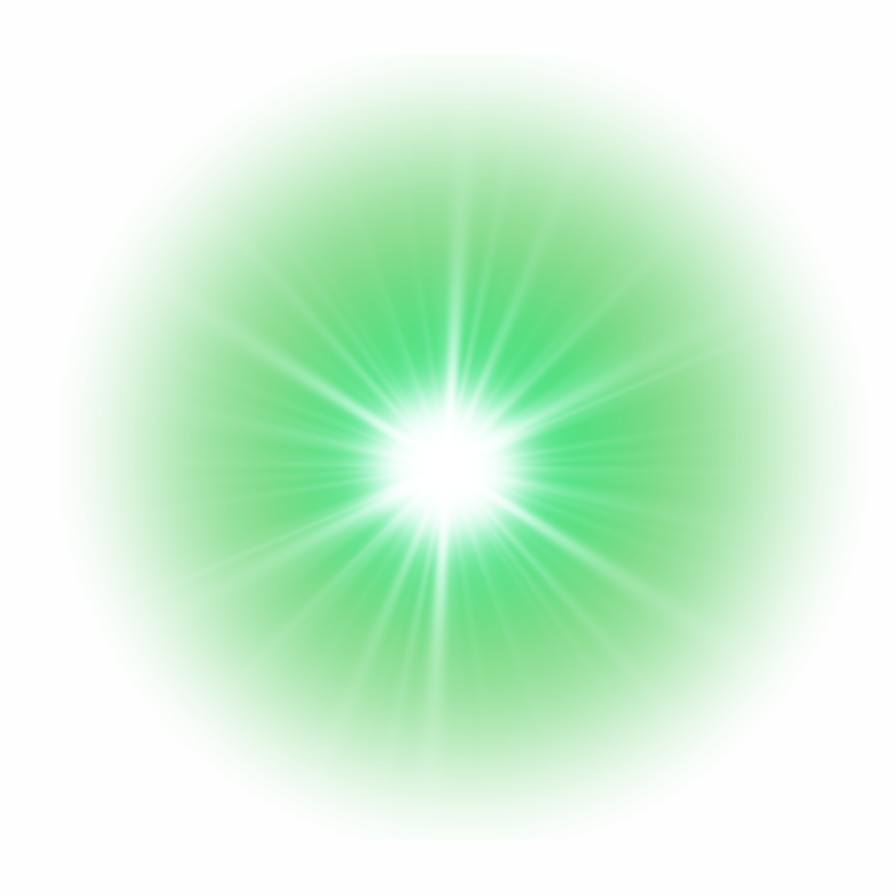
Give the GLSL for this background, as a WebGL 2 fragment shader.

```glsl
#version 300 es
precision highp float;
// A white star burst inside a soft green halo on a white ground.
// The halo is a radial gradient cut by a horizontal band; the star is a
// round glow plus point-symmetric rays, some chosen and some hashed.
uniform vec2 u_resolution;
out vec4 outColor;

const vec3 PAPER = vec3(0.997);
const vec3 EMERALD = vec3(0.27, 0.86, 0.45);
const vec3 SAGE = vec3(0.50, 0.85, 0.52);
const vec3 MINT = vec3(0.45, 0.95, 0.69);

const vec2 HALO_CENTER = vec2(0.517, 0.501);
const vec2 STAR_CENTER = vec2(0.499, 0.479);
const vec2 BAND = vec2(0.0625, 0.940);
const int FINE_RAYS = 26;

// Each ray: angle in degrees, angular width, fade length, strength
const vec4 RAYS[10] = vec4[10](
  vec4(87.0, 0.040, 0.095, 3.6),
  vec4(28.3, 0.052, 0.100, 2.5),
  vec4(147.5, 0.042, 0.098, 2.4),
  vec4(23.2, 0.008, 0.160, 0.7),
  vec4(45.5, 0.018, 0.130, 0.7),
  vec4(132.2, 0.018, 0.130, 0.7),
  vec4(67.0, 0.030, 0.110, 0.8),
  vec4(78.5, 0.014, 0.120, 0.7),
  vec4(167.2, 0.018, 0.110, 0.7),
  vec4(179.0, 0.010, 0.110, 0.5)
);

float hash(float n) {
  n = fract(n * 0.1031);
  n *= n + 33.33;
  return fract(n * (n + n));
}

float gaussian(float x, float width) {
  float t = x / width;
  return exp(-t * t);
}

// Double-ended ray that widens slowly with distance from the star
float ray(vec2 p, float angle, float width, float fade) {
  vec2 dir = vec2(cos(angle), sin(angle));
  float along = abs(dot(p, dir));
  float across = dir.x * p.y - dir.y * p.x;
  return gaussian(across, 0.0022 + width * along) * exp(-along / fade);
}

float chosenRays(vec2 p) {
  float light = 0.0;
  for (int i = 0; i < RAYS.length(); i++) {
    vec4 r = RAYS[i];
    light += r.w * ray(p, radians(r.x), r.y, r.z);
  }
  return light;
}

// Faint streaks spread around the half turn with a hashed offset
float fineRays(vec2 p) {
  float light = 0.0;
  for (int i = 0; i < FINE_RAYS; i++) {
    float n = float(i);
    float turn = (n + hash(n + 3.0)) / float(FINE_RAYS);
    float width = mix(0.007, 0.026, hash(n + 41.0));
    float strength = mix(0.15, 0.55, hash(n + 87.0));
    light += strength * ray(p, radians(180.0) * turn, width, 0.10);
  }
  return light;
}

vec3 halo(float radius) {
  vec3 green = mix(EMERALD, SAGE, smoothstep(0.09, 0.25, radius));
  return mix(green, PAPER, smoothstep(0.19, 0.475, radius));
}

float bandMask(float y, vec2 limits, float edge) {
  return smoothstep(-edge, edge, y - limits.x)
       * smoothstep(-edge, edge, limits.y - y);
}

void main() {
  float unit = min(u_resolution.x, u_resolution.y);
  vec2 uv = (gl_FragCoord.xy - 0.5 * u_resolution) / unit + 0.5;
  vec2 p = uv - STAR_CENTER;
  float r = length(p);

  // Halo with a cool bloom around the star
  vec3 color = halo(length(uv - HALO_CENTER));
  color = mix(color, MINT, 0.45 * gaussian(r, 0.17));

  // Light saturates towards white, green slightly sooner than red
  float light = chosenRays(p) + fineRays(p) + 6.0 * gaussian(r, 0.060);
  vec3 kept = exp(-light * vec3(0.85, 1.15, 1.0));
  color = mix(vec3(1.0), color, kept);

  // Flat cuts above and below
  color = mix(PAPER, color, bandMask(uv.y, BAND, 1.0 / unit));
  outColor = vec4(color, 1.0);
}
```
